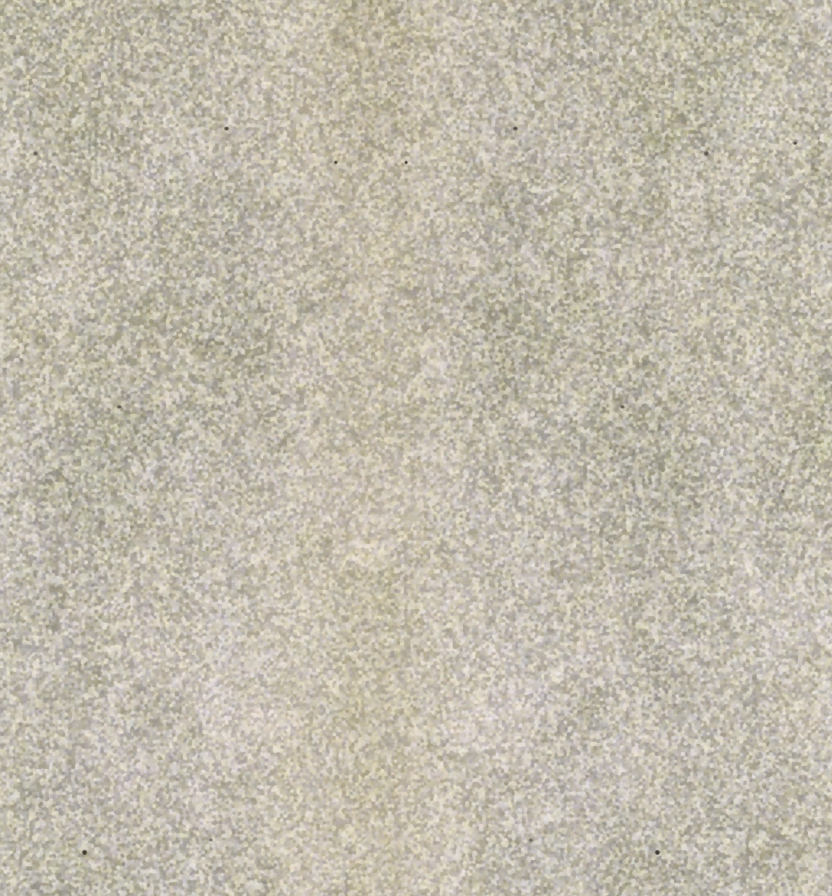
This texture is drawn by a Shadertoy shader. Its source:

```glsl
const vec3 STONE = vec3(0.762, 0.737, 0.681);
const vec3 YELLOW_SHIFT = vec3(0.006, 0.003, -0.031);   // cool grey to ochre
const vec3 PINK_SHIFT = vec3(0.009, -0.006, 0.006);     // olive to rose
const vec3 TAN_TINT = vec3(0.004, -0.004, -0.024);
const vec3 SPECK_COLOR = vec3(0.23, 0.20, 0.17);

const float MIRROR_AXIS = 0.414;    // in canvas heights from the left
const float TAN_WIDTH = 0.11;
const float GRAIN_FREQ = 275.0;     // grains per canvas height
const float GRAIN_CONTRAST = 0.128;
const float CLUMP_CONTRAST = 0.036;
const float STAIN_CONTRAST = 0.029;
const float STREAK_CONTRAST = 0.017;
const float GRAIN_SHARPNESS = 5.0;
const float STAIN_SHARPNESS = 3.5;
const float SPECK_FREQ = 10.0;
const float SPECK_CHANCE = 0.14;
const float SPECK_RADIUS = 0.0034;

vec3 hash3(vec2 p) {
    vec3 q = fract(vec3(p.xyx) * vec3(0.1031, 0.1030, 0.0973));
    q += dot(q, q.yxz + 33.33);
    return fract((q.xxy + q.yzz) * q.zyx);
}

// Soft cellular noise: random tones blended around jittered cell centres.
vec3 softCells(vec2 p, float sharpness) {
    vec2 cell = floor(p);
    vec3 sum = vec3(0.0);
    float total = 0.0;
    for (int y = -1; y <= 1; y++) {
        for (int x = -1; x <= 1; x++) {
            vec2 id = cell + vec2(x, y);
            vec2 offset = id + 0.1 + 0.8 * hash3(id + 71.0).xy - p;
            float weight = exp(-sharpness * dot(offset, offset));
            sum += weight * (2.0 * hash3(id + 313.0) - 1.0);
            total += weight;
        }
    }
    return sum / total;
}

// Cloudy weathering, slightly stretched along the vertical.
vec3 stains(vec2 p) {
    vec3 sum = vec3(0.0);
    vec2 freq = vec2(4.6, 3.2);
    float amp = 1.0;
    for (int i = 0; i < 4; i++) {
        sum += amp * softCells(p * freq + 19.0 * float(i + 1), STAIN_SHARPNESS);
        freq *= 2.2;
        amp *= 0.85;
    }
    return sum;
}

// Sparse dark pits, at most one in each cell.
float specks(vec2 p, float pixel) {
    vec2 cell = floor(p * SPECK_FREQ);
    vec3 rnd = hash3(cell + 507.0);
    vec3 shape = hash3(cell + 811.0);
    vec2 center = (cell + 0.15 + 0.7 * rnd.xy) / SPECK_FREQ;
    vec2 d = (p - center) * vec2(0.8 + 0.5 * shape.x, 1.2);
    float radius = SPECK_RADIUS * mix(0.45, 1.0, shape.y);
    float edge = max(pixel, 0.0014);
    float mask = 1.0 - smoothstep(radius - edge, radius + edge, length(d));
    return mask * step(rnd.z, SPECK_CHANCE) * mix(0.5, 1.0, shape.z);
}

void mainImage(out vec4 fragColor, in vec2 fragCoord) {
    vec2 uv = fragCoord / iResolution.y;
    vec2 mirrored = vec2(abs(uv.x - MIRROR_AXIS), uv.y);

    // Broad stains and vertical run-off streaks
    vec3 stain = stains(mirrored + vec2(2.0, 5.0));
    float streak = softCells(mirrored * vec2(17.0, 2.2) + 143.0, STAIN_SHARPNESS).x;
    float tone = STAIN_CONTRAST * stain.x + STREAK_CONTRAST * streak;
    vec3 color = STONE + tone;
    color += PINK_SHIFT * (0.35 * stain.x + 0.12 * stain.y);
    color += YELLOW_SHIFT * (0.22 * stain.z - 0.22 * stain.x);

    // Warm band along the mirror axis
    float band = exp(-pow(mirrored.x / TAN_WIDTH, 2.0));
    color += TAN_TINT * (band - 0.25);

    // Fine sandy grain with coarser coloured clumps
    vec3 grain = softCells(uv * GRAIN_FREQ, GRAIN_SHARPNESS);
    vec3 clump = softCells(uv * GRAIN_FREQ * 0.45 + 37.0, GRAIN_SHARPNESS);
    float roughness = 1.0 - 0.15 * band - 0.08 * stain.x;
    color += roughness * (GRAIN_CONTRAST * grain.x + CLUMP_CONTRAST * clump.x);
    color += YELLOW_SHIFT * (0.9 * grain.y + 0.75 * clump.y);
    color += PINK_SHIFT * (0.7 * grain.z + 0.6 * clump.z);

    color = mix(color, SPECK_COLOR, specks(mirrored, 1.0 / iResolution.y));
    fragColor = vec4(clamp(color, 0.0, 1.0), 1.0);
}
```
